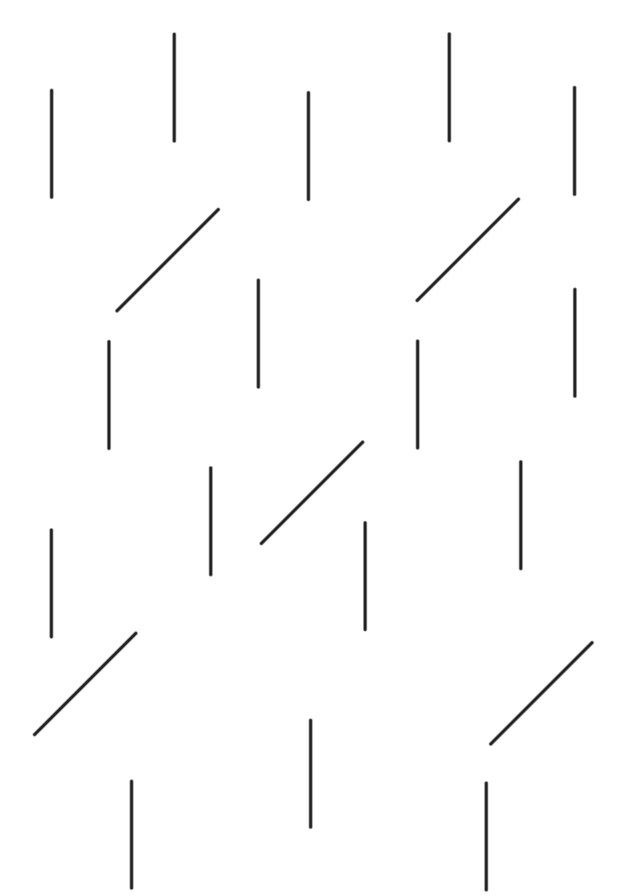
A Shadertoy shader for this pattern:

```glsl
#define UPRIGHT_HALF 0.0595
#define SLANT_HALF 0.0565
#define STROKE_RADIUS 0.0018
#define EDGE_SOFTNESS 0.0013
#define ZIGZAG 0.034
#define JITTER 0.007
#define INK vec3(0.12)
#define PAPER vec3(1.0)

vec2 hash2(vec2 p) {
    vec2 q = vec2(dot(p, vec2(127.1, 311.7)), dot(p, vec2(269.5, 183.3)));
    return fract(sin(q) * 43758.5453);
}

vec2 jitter(vec2 id) {
    return (hash2(id) * 2.0 - 1.0) * JITTER;
}

// Distance to a segment centred on the origin, reaching to +-halfSpan
float segmentDistance(vec2 p, vec2 halfSpan) {
    float t = clamp(dot(p, halfSpan) / dot(halfSpan, halfSpan), -1.0, 1.0);
    return length(p - halfSpan * t);
}

// Four staggered rows of upright strokes, thinning out from 5 to 3
float uprightStrokes(vec2 p) {
    float d = 1.0;
    for (float row = -1.5; row < 2.0; row++) {
        float count = 4.0 - trunc(row);
        float pitch = 0.198 - 0.0255 * (count - 3.0);
        float shift = abs(row) < 1.0 ? -0.03 * sign(row) : 0.0;
        float rowY = -0.012 - row * (0.196 + 0.026 * row * row);
        for (float i = 0.0; i < count; i++) {
            float stagger = ZIGZAG * (mod(i, 2.0) * 2.0 - 1.0);
            vec2 centre = vec2(shift + (i - 0.5 * (count - 1.0)) * pitch, rowY + stagger);
            centre += jitter(vec2(i, row));
            d = min(d, segmentDistance(p - centre, vec2(0.0, UPRIGHT_HALF)));
        }
    }
    return d;
}

// Five rising strokes: one in the middle, a pair above and a pair below
float slantedStrokes(vec2 p) {
    float d = 1.0;
    for (float row = -1.0; row < 1.5; row++) {
        for (float side = -1.0; side < 1.5; side += 2.0) {
            float outer = abs(row);
            vec2 centre = vec2(side * outer * (0.213 - 0.045 * row),
                               row * 0.2415 - 0.05 + 0.024 * outer);
            centre += outer * jitter(vec2(side, row) + 17.0);
            d = min(d, segmentDistance(p - centre, vec2(SLANT_HALF)));
        }
    }
    return d;
}

void mainImage(out vec4 fragColor, in vec2 fragCoord) {
    // Centred coordinates, one unit per canvas height
    vec2 p = (fragCoord - 0.5 * iResolution.xy) / iResolution.y;
    float d = min(uprightStrokes(p), slantedStrokes(p));

    // Soft-edged ink on paper
    float soft = max(EDGE_SOFTNESS, 0.7 / iResolution.y);
    float ink = 1.0 - smoothstep(STROKE_RADIUS - soft, STROKE_RADIUS + soft, d);
    fragColor = vec4(mix(PAPER, INK, ink), 1.0);
}
```
